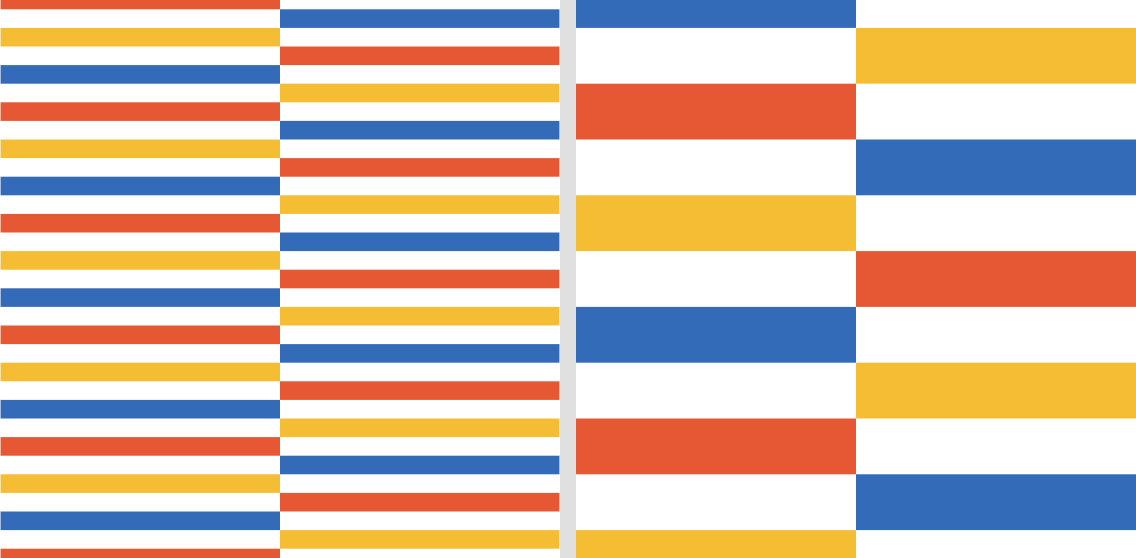
Left: the whole. Right: its middle third, enlarged.
A Shadertoy shader for this pattern:

```glsl
// Two columns of red, blue and yellow stripes on white, offset by half a colour cycle.
#define STRIPES 15.0        // stripes down the canvas
#define DUTY 0.5            // stripe thickness as a share of the pitch
#define COLUMN_SHIFT 1.5    // pitches between neighbouring columns
#define SIDE_MARGIN 0.001   // white sliver at the left and right, in canvas widths
#define WHITE vec3(1.0, 1.0, 1.0)
#define RED vec3(0.90, 0.34, 0.20)
#define BLUE vec3(0.20, 0.42, 0.72)
#define YELLOW vec3(0.96, 0.74, 0.20)

// Box-filtered coverage from a signed distance, positive inside
float coverage(float dist, float pixel) {
    return clamp(dist / pixel + 0.5, 0.0, 1.0);
}

// Colours cycle upwards: red, blue, yellow
vec3 stripeColor(float index) {
    float k = mod(index, 3.0);
    return k < 0.5 ? RED : k < 1.5 ? BLUE : YELLOW;
}

// One column of stripes; y is measured in pitches
vec3 stripeColumn(float y, float pixel) {
    float index = floor(y + 0.5);
    float inside = 0.5 * DUTY - abs(y - index);
    return mix(WHITE, stripeColor(index), coverage(inside, pixel));
}

void mainImage(out vec4 fragColor, in vec2 fragCoord) {
    vec2 uv = fragCoord / iResolution.xy;
    vec2 pixel = 1.0 / iResolution.xy;

    // Left and right columns, joined at the middle
    float y = uv.y * STRIPES;
    float pitchPixel = pixel.y * STRIPES;
    vec3 left = stripeColumn(y, pitchPixel);
    vec3 right = stripeColumn(y - COLUMN_SHIFT, pitchPixel);
    vec3 color = mix(left, right, coverage(uv.x - 0.5, pixel.x));

    // Thin white margin at the outer sides
    float inside = 0.5 - SIDE_MARGIN - abs(uv.x - 0.5);
    color = mix(WHITE, color, coverage(inside, pixel.x));

    fragColor = vec4(color, 1.0);
}
```
